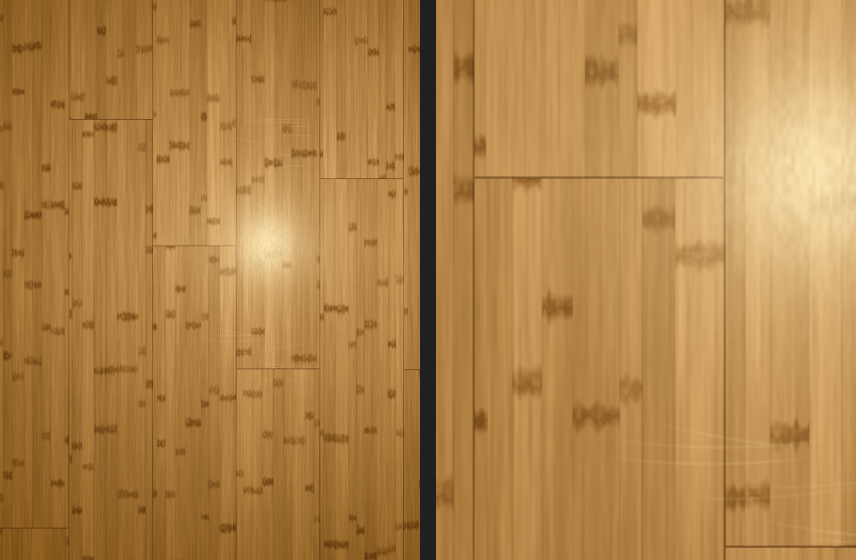
Left: the whole. Right: its middle third, enlarged.
Write a Shadertoy shader that draws this texture.

```glsl
// Bamboo plank floor with staggered joints, soft nodes, a lamp glare and faint scuffs.

// Lengths are in canvas widths.
const float PLANK_WIDTH = 0.1992;
const float FIRST_SEAM = 0.164;
const float JOINT_HEIGHT[6] = float[6](0.076, 1.049, 0.748, 0.455, 0.908, 0.453);
const float SEAM_HALF_WIDTH = 0.0008;
const vec3 SEAM_TINT = vec3(0.62, 0.54, 0.40);
const float STRIPS_PER_PLANK = 8.0;
const vec3 STRIP_CONTRAST = vec3(0.10, 0.13, 0.22);
const vec3 FIBRE_CONTRAST = vec3(0.20, 0.25, 0.38);
const float NODE_SPACING = 0.29;
const float NODE_HALF_HEIGHT = 0.0115;
const float NODE_CHANCE = 0.94;
const float PAIR_CHANCE = 0.16;
const vec3 NODE_TINT = vec3(0.74, 0.64, 0.42);
const vec3 EDGE_COLOR = vec3(0.43, 0.255, 0.02);
const vec3 LIT_COLOR = vec3(0.765, 0.57, 0.325);
const vec3 GLARE_COLOR = vec3(1.0, 0.92, 0.72);
const vec2 LAMP = vec2(0.635, 0.752);
const float LAMP_FALLOFF = 1.4;
const int SCUFFS = 16;
const float SCUFF_STRENGTH = 0.12;

float hash(vec2 p) {
    vec3 q = fract(vec3(p.xyx) * 0.1031);
    q += dot(q, q.yzx + 33.33);
    return fract((q.x + q.y) * q.z);
}

float noise(vec2 p) {
    vec2 i = floor(p), f = fract(p);
    f = f * f * (3.0 - 2.0 * f);
    return mix(mix(hash(i), hash(i + vec2(1, 0)), f.x),
               mix(hash(i + vec2(0, 1)), hash(i + vec2(1, 1)), f.x), f.y);
}

// Fibrous node mask; some strips share the node of their left neighbour.
float nodeMask(vec2 p, float strip, float plank) {
    float key = strip - step(hash(vec2(strip, plank + 71.0)), PAIR_CHANCE);
    float y = p.y / NODE_SPACING + hash(vec2(key, plank + 13.0));
    vec2 cell = vec2(key + 40.0 * plank, floor(y));
    float centre = 0.08 + 0.84 * hash(cell + 5.0);
    float dy = (fract(y) - centre) * NODE_SPACING;
    dy += 0.005 * (hash(vec2(strip, cell.y + 9.0)) - 0.5);
    float ragged = noise(vec2(p.x * 260.0, cell.y * 7.0));
    float halfHeight = NODE_HALF_HEIGHT * (0.6 + 0.7 * ragged);
    float body = 1.0 - smoothstep(halfHeight * 0.35, halfHeight * 1.25, abs(dy));
    float speckle = 0.35 + 0.85 * noise(p * vec2(300.0, 130.0));
    float ridge = 1.0 - smoothstep(0.0005, 0.003, abs(dy + 0.007 * (ragged - 0.2)));
    float present = step(hash(cell + 27.0), NODE_CHANCE);
    float strength = 0.6 + 0.5 * hash(cell + 51.0);
    return present * strength * clamp(body * speckle + 0.25 * ridge, 0.0, 1.0);
}

// Colour factor of one strip: tone, slow drift along the length and nodes.
vec3 stripShade(vec2 p, float strip, float plank) {
    float id = strip + 40.0 * plank;
    float tone = hash(vec2(id, 3.0)) - 0.5;
    float drift = noise(vec2(id * 5.0, p.y * 3.0)) - 0.5;
    vec3 shade = 1.0 + STRIP_CONTRAST * (tone + 0.5 * drift);
    return shade * mix(vec3(1), NODE_TINT, nodeMask(p, strip, plank));
}

// Thin curved rubs gathered above and below the lamp.
float scuffs(vec2 p) {
    float sum = 0.0;
    for (int k = 0; k < SCUFFS; k++) {
        float n = float(k);
        float group = mod(n, 2.0);
        vec2 c = vec2(0.54 + 0.17 * hash(vec2(n, 1.0)),
                      mix(0.9, 0.4, group) + 0.15 * hash(vec2(n, 2.0)));
        vec2 d = p - c;
        float bend = mix(-1.2, 0.8, group) * d.x * d.x;
        float slope = 0.35 * (hash(vec2(n, 4.0)) - 0.6) * d.x;
        float reach = 0.04 + 0.07 * hash(vec2(n, 6.0));
        float line = 1.0 - smoothstep(0.0003, 0.002, abs(d.y - bend - slope));
        sum += line * (1.0 - smoothstep(0.3 * reach, reach, abs(d.x)));
    }
    return min(sum, 1.0) * (0.3 + 0.7 * noise(p * 60.0));
}

void mainImage(out vec4 fragColor, in vec2 fragCoord) {
    vec2 p = fragCoord / iResolution.x;
    float px = 1.0 / iResolution.x;

    // Plank layout
    float across = (p.x - FIRST_SEAM) / PLANK_WIDTH;
    float column = clamp(floor(across) + 1.0, 0.0, 5.0);
    float toJoint = p.y - JOINT_HEIGHT[int(column)];
    float plank = 2.0 * column + step(0.0, toJoint) + 1.0;
    float toSeam = abs(across - round(across)) * PLANK_WIDTH;

    // Strips of uneven width
    float s = fract(across) * STRIPS_PER_PLANK;
    float strip = floor(s) + 1.0;
    float edge = 0.15 + 0.6 * hash(vec2(strip, plank));
    float blur = px * STRIPS_PER_PLANK / PLANK_WIDTH;
    float side = fract(s) - edge;
    vec3 shade = mix(stripShade(p, strip - 1.0, plank), stripShade(p, strip, plank),
                     smoothstep(-blur, blur, side));
    float groove = 0.09 * hash(vec2(strip, plank + 5.0));
    shade *= 1.0 - groove * (1.0 - smoothstep(0.0, 0.04 + blur, abs(side)));

    // Long fibres
    float fibre = 0.45 * noise(p * vec2(360.0, 11.0) + plank * 17.0)
                + 0.35 * noise(p * vec2(150.0, 5.0) + plank * 31.0)
                + 0.20 * noise(p * vec2(400.0, 45.0));
    shade *= 1.0 + FIBRE_CONTRAST * (fibre - 0.5);

    // Seams of varied depth and end joints
    float seamDepth = 0.35 + 0.6 * noise(vec2(round(across) * 9.0 + 2.0, p.y * 5.0));
    vec2 gap = 1.0 - smoothstep(SEAM_HALF_WIDTH - 0.5 * px, SEAM_HALF_WIDTH + 0.7 * px,
                                vec2(toSeam, abs(toJoint)));
    shade *= mix(vec3(1), SEAM_TINT, max(gap.x * seamDepth, gap.y * 0.85));

    // Lamp light, glare and scuffs
    vec2 d = p - LAMP;
    float light = exp(-LAMP_FALLOFF * dot(d, d));
    vec3 color = mix(EDGE_COLOR, LIT_COLOR, light) * shade;
    float glare = 0.60 * exp(-dot(d * d, vec2(190.0, 170.0)))
                + 0.20 * exp(-dot(d * d, vec2(38.0, 26.0)))
                + 0.06 * exp(-dot(d * d, vec2(8.0, 60.0)));
    glare *= 0.88 + 0.24 * noise(p * vec2(300.0, 130.0));
    color = mix(color, GLARE_COLOR, clamp(glare + SCUFF_STRENGTH * scuffs(p), 0.0, 1.0));
    fragColor = vec4(color, 1.0);
}
```
